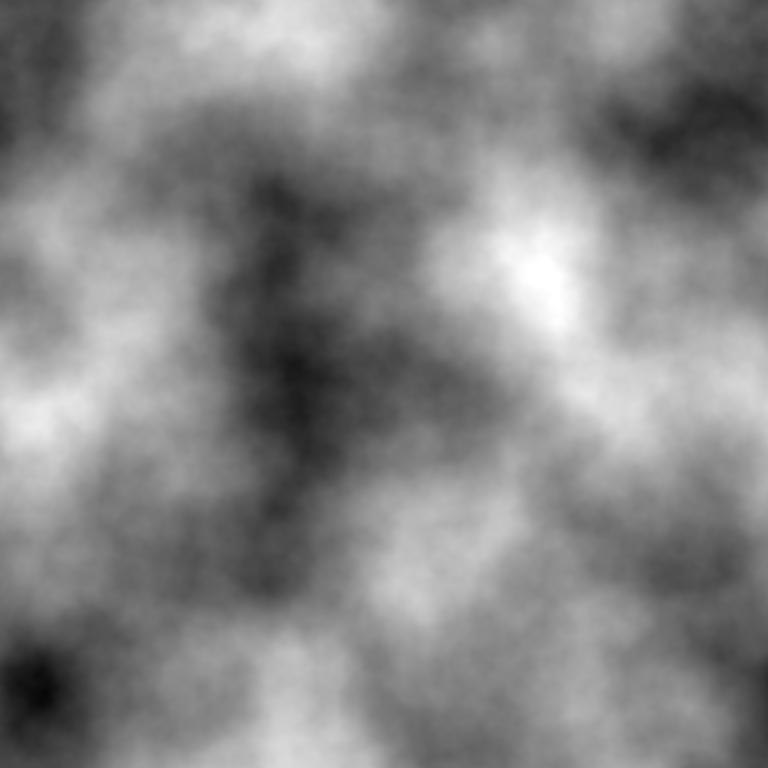
Reproduce this texture procedurally as a three.js fragment shader.

```glsl
#define BASE_CELLS 3.0
#define OCTAVES 6
#define GAIN 0.46
#define MEAN_GREY 0.525
#define CONTRAST 0.62
#define SEED 7.0

varying vec2 vUv;

const float TAU = 6.2831853;

float hash(vec2 p, float seed) {
  return fract(sin(dot(p, vec2(127.1, 311.7)) + seed * 17.13) * 43758.547);
}

// Unit gradient of a lattice node, wrapped to the period
vec2 nodeGradient(vec2 node, float period, float seed) {
  float angle = TAU * hash(mod(node, period), seed);
  return vec2(cos(angle), sin(angle));
}

// Gradient noise that repeats every period cells
float tiledNoise(vec2 p, float period, float seed) {
  vec2 cell = floor(p);
  vec2 f = p - cell;
  vec2 fade = f * f * f * (f * (f * 6.0 - 15.0) + 10.0);
  vec2 right = vec2(1.0, 0.0);
  vec2 up = vec2(0.0, 1.0);
  float a = dot(nodeGradient(cell, period, seed), f);
  float b = dot(nodeGradient(cell + right, period, seed), f - right);
  float c = dot(nodeGradient(cell + up, period, seed), f - up);
  float d = dot(nodeGradient(cell + 1.0, period, seed), f - 1.0);
  return mix(mix(a, b, fade.x), mix(c, d, fade.x), fade.y);
}

// Octaves double in frequency, each shifted so their lattices do not line up
float clouds(vec2 uv) {
  float sum = 0.0;
  float amplitude = 1.0;
  float period = BASE_CELLS;
  for (int i = 0; i < OCTAVES; i++) {
    float seed = SEED + float(i);
    vec2 shift = vec2(hash(vec2(3.0, 5.0), seed), hash(vec2(8.0, 2.0), seed));
    sum += amplitude * tiledNoise(uv * period + shift, period, seed);
    amplitude *= GAIN;
    period *= 2.0;
  }
  return sum;
}

void main() {
  float grey = MEAN_GREY + CONTRAST * clouds(vUv);
  gl_FragColor = vec4(vec3(clamp(grey, 0.0, 1.0)), 1.0);
}
```
